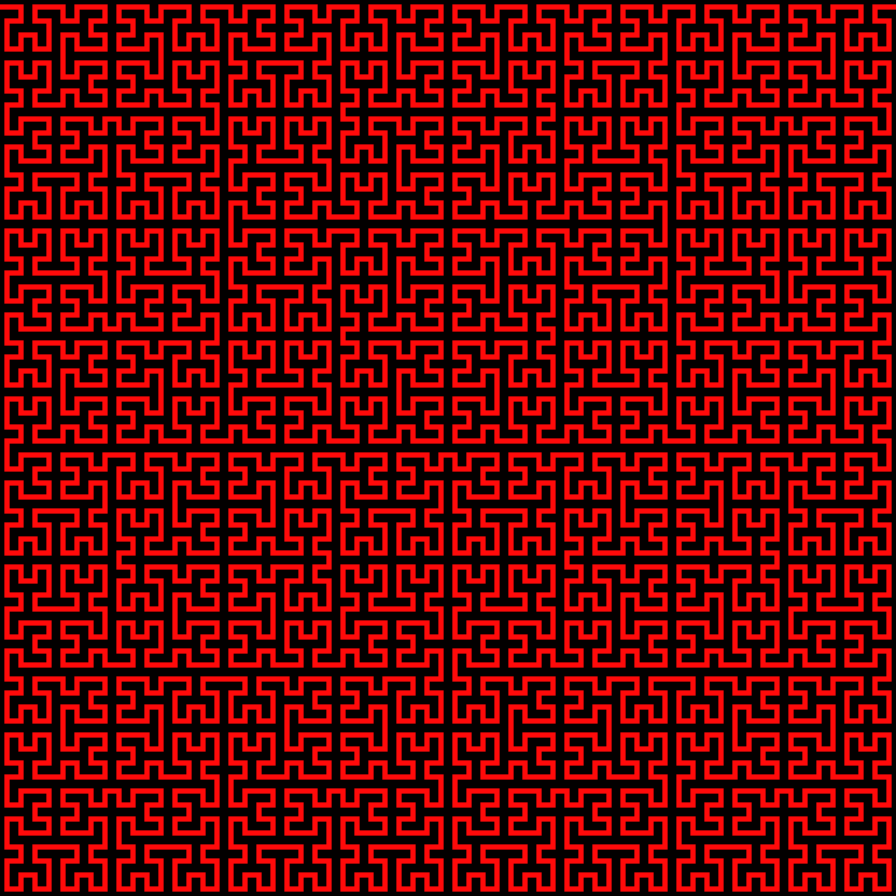
This pattern is drawn by a Shadertoy shader. Its source:

```glsl
// Draws a red space-filling Hilbert curve as an even line on black.

const int ORDER = 6;                          // subdivision levels
const int CELLS = 1 << ORDER;                 // cells along each side
const float LINE_WIDTH = 0.375;               // in cells
const vec3 GROUND_COLOR = vec3(0.01, 0.0, 0.0);
const vec3 LINE_COLOR = vec3(1.0, 0.04, 0.04);

// Position of a cell along the curve; y counts down from the top row.
// The curve starts at the top left and ends at the top right.
int hilbertIndex(ivec2 cell) {
    int index = 0;
    for (int s = CELLS / 2; s > 0; s /= 2) {
        ivec2 quadrant = ivec2((cell.x & s) != 0, (cell.y & s) != 0);
        index += s * s * ((3 * quadrant.x) ^ quadrant.y);
        if (quadrant.y == 0) {
            if (quadrant.x == 1) cell = CELLS - 1 - cell;
            cell = cell.yx;
        }
    }
    return index;
}

// True if the curve passes from this cell to its neighbour.
bool isJoined(ivec2 cell, ivec2 direction, int index) {
    ivec2 next = cell + direction;
    if (next.y < 0 || next.y >= CELLS) return false;
    // The two loose ends run out through the sides of the top row.
    if (next.x < 0 || next.x >= CELLS) return cell.y == 0;
    return abs(hilbertIndex(next) - index) == 1;
}

// Share of a square pixel covered by an axis-aligned box.
float boxCoverage(vec2 p, vec2 lower, vec2 upper, float pixel) {
    vec2 overlap = min(p + 0.5 * pixel, upper) - max(p - 0.5 * pixel, lower);
    overlap = clamp(overlap / pixel, 0.0, 1.0);
    return overlap.x * overlap.y;
}

void mainImage(out vec4 fragColor, in vec2 fragCoord) {
    // Grid coordinates, with y pointing down
    float pixel = float(CELLS) / iResolution.y;
    vec2 grid = vec2(fragCoord.x, iResolution.y - fragCoord.y) * pixel;
    ivec2 cell = ivec2(mod(floor(grid), float(CELLS)));
    vec2 p = fract(grid) - 0.5;

    // Centre square plus one arm toward each joined neighbour
    float halfWidth = 0.5 * LINE_WIDTH;
    float coverage = boxCoverage(p, vec2(-halfWidth), vec2(halfWidth), pixel);
    int index = hilbertIndex(cell);
    ivec2 direction = ivec2(1, 0);
    for (int i = 0; i < 4; i++) {
        if (isJoined(cell, direction, index)) {
            // Turn the arm onto the positive x axis
            vec2 axis = vec2(direction);
            vec2 q = vec2(dot(p, axis), dot(p, vec2(-axis.y, axis.x)));
            coverage += boxCoverage(q, vec2(halfWidth, -halfWidth),
                                    vec2(1.0, halfWidth), pixel);
        }
        direction = ivec2(-direction.y, direction.x);
    }

    vec3 color = mix(GROUND_COLOR, LINE_COLOR, min(coverage, 1.0));
    fragColor = vec4(color, 1.0);
}
```
